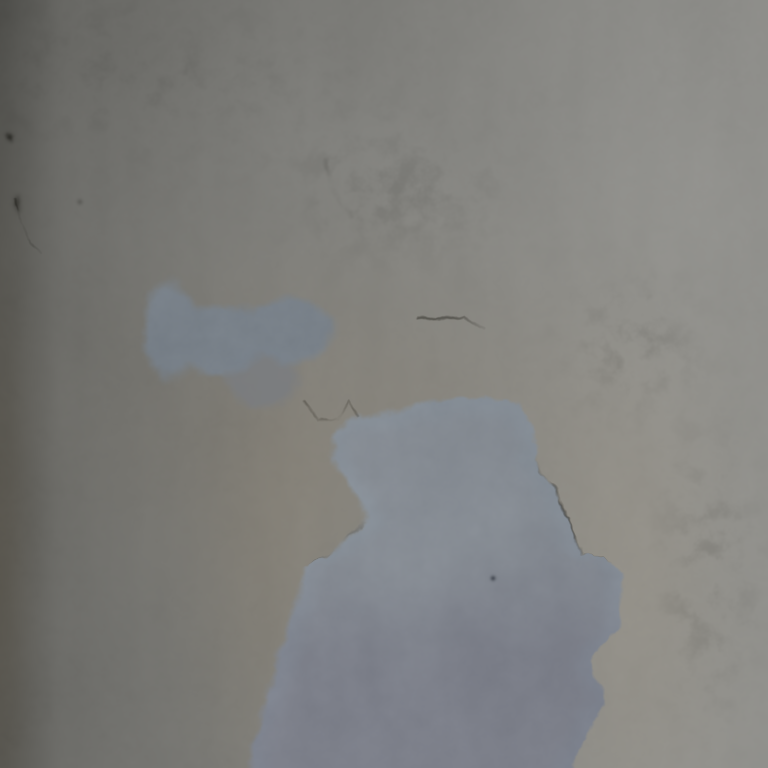
Reproduce this texture procedurally as a Shadertoy shader.

```glsl
// Weathered plaster wall with two peeled blue-grey patches, hairline cracks and smudges.

vec2 hashGradient(vec2 cell) {
    vec2 h = vec2(dot(cell, vec2(127.1, 311.7)), dot(cell, vec2(269.5, 183.3)));
    return 2.0 * fract(sin(h) * 43758.5) - 1.0;
}

float gradientNoise(vec2 p) {
    vec2 i = floor(p), f = fract(p), e = vec2(0, 1);
    vec2 u = f * f * f * (f * (f * 6.0 - 15.0) + 10.0);
    float low = mix(dot(hashGradient(i), f), dot(hashGradient(i + e.yx), f - e.yx), u.x);
    float high = mix(dot(hashGradient(i + e.xy), f - e.xy), dot(hashGradient(i + e.yy), f - e.yy), u.x);
    return mix(low, high, u.y);
}

float fbm(vec2 p) {
    float sum = 0.0, gain = 0.6;
    for (int i = 0; i < 4; i++) {
        sum += gain * gradientNoise(p);
        p = mat2(1.6, 1.2, -1.2, 1.6) * p + 7.3;
        gain *= 0.5;
    }
    return sum;
}

float ramp(float a, float b, float x) { return clamp((x - a) / (b - a), 0.0, 1.0); }

float blob(vec2 p, vec2 center, vec2 radius) {
    vec2 q = (p - center) / radius;
    return exp(-dot(q, q));
}

float ellipse(vec2 p, vec2 center, vec2 radius) {
    return (length((p - center) / radius) - 1.0) * min(radius.x, radius.y);
}

float smoothUnion(float a, float b, float k) {
    float h = max(k - abs(a - b), 0.0) / k;
    return min(a, b) - 0.25 * h * h * k;
}

float segment(vec2 p, vec2 a, vec2 b) {
    vec2 d = b - a;
    return length(p - a - d * clamp(dot(p - a, d) / dot(d, d), 0.0, 1.0));
}

float crack(vec2 p, vec2 a, vec2 b, vec2 c, vec2 d) {
    return min(segment(p, a, b), min(segment(p, b, c), segment(p, c, d)));
}

float stroke(float dist, float width) { return 1.0 - smoothstep(0.0, width, dist); }

// Large patch: stepped sides and a sloping top
float leftSide(float y) {
    return 0.326 + 0.045 * ramp(0.03, 0.173, y) + 0.026 * ramp(0.173, 0.262, y)
        + 0.04 * ramp(0.262, 0.281, y) + 0.036 * ramp(0.281, 0.318, y) - 0.043 * ramp(0.33, 0.405, y)
        + 0.03 * ramp(0.43, 0.46, y);
}

float rightSide(float y) {
    return 0.745 + 0.042 * ramp(0.0, 0.09, y) - 0.015 * ramp(0.1, 0.125, y)
        + 0.038 * ramp(0.14, 0.19, y) - 0.016 * ramp(0.25, 0.271, y)
        - 0.036 * ramp(0.269, 0.28, y) - 0.035 * ramp(0.28, 0.362, y) - 0.026 * ramp(0.362, 0.401, y)
        + 0.006 * ramp(0.401, 0.42, y) - 0.026 * ramp(0.42, 0.473, y);
}

float largePatch(vec2 p) {
    float top = 0.454 + 0.03 * ramp(0.44, 0.6, p.x) - 0.012 * ramp(0.62, 0.69, p.x);
    return max(max(leftSide(p.y) - p.x, p.x - rightSide(p.y)), p.y - top);
}

float smallPatch(vec2 p) {
    float d = ellipse(p, vec2(0.222, 0.568), vec2(0.038, 0.065));
    d = smoothUnion(d, ellipse(p, vec2(0.285, 0.558), vec2(0.06, 0.045)), 0.02);
    return smoothUnion(d, ellipse(p, vec2(0.375, 0.57), vec2(0.062, 0.044)), 0.015);
}

vec3 wallColor(vec2 p) {
    float light = 0.335 + 0.09 * smoothstep(-0.01, 0.09, p.x) + 0.08 * ramp(0.06, 0.4, p.x)
        + 0.06 * smoothstep(0.4, 0.9, p.x) - 0.035 * smoothstep(0.75, 1.05, p.y) * (1.0 - 0.6 * p.x);
    float warmth = blob(p, vec2(0.48, 0.44), vec2(0.3, 0.2)) + blob(p, vec2(0.82, 0.2), vec2(0.12, 0.3))
        + blob(p, vec2(0.36, 0.2), vec2(0.1, 0.25)) + blob(p, vec2(0.0, 0.25), vec2(0.04, 0.4));
    return light + vec3(0.004, 0.003, -0.012) + warmth * vec3(0.014, 0.004, -0.01);
}

void mainImage(out vec4 fragColor, in vec2 fragCoord) {
    vec2 p = fragCoord / iResolution.xy;
    float broad = fbm(p * 5.0), fine = fbm(p * 26.0 + 3.0), grain = fbm(p * 70.0);
    vec2 wobble = vec2(fbm(p * 30.0), fbm(p * 30.0 + 19.0));
    vec2 q = p + 0.016 * wobble, r = p + 0.008 * wobble;

    // Wall tone and clustered smudges
    float streak = gradientNoise(p * vec2(34, 7));
    vec3 color = wallColor(p) + 0.025 * broad + 0.012 * fine + 0.008 * streak + 0.012 * grain;
    float zone = blob(p, vec2(0.82, 0.55), vec2(0.08)) + blob(p, vec2(0.92, 0.25), vec2(0.06, 0.16))
        + 0.8 * blob(p, vec2(0.52, 0.75), vec2(0.13, 0.08)) + 0.5 * blob(p, vec2(0.2, 0.9), vec2(0.25, 0.1));
    color -= 0.055 * (zone + 0.15) * smoothstep(-0.1, 0.4, fine + 0.4 * broad + 0.3 * grain);

    // Small patch with a faint grey lower lobe
    float lobe = ellipse(q, vec2(0.342, 0.507), vec2(0.05, 0.042));
    color = mix(color, vec3(0.475, 0.488, 0.507), 0.75 * (1.0 - smoothstep(-0.012, 0.005, lobe)));
    vec3 smallTint = vec3(0.472, 0.508, 0.547) + 0.03 * broad + 0.025 * fine + 0.012 * grain;
    color = mix(color, smallTint, 0.9 * (1.0 - smoothstep(-0.01, 0.005, smallPatch(q))));

    // Large patch: bluer above, greyer below, paler at its rim
    float large = largePatch(q);
    vec3 largeTint = mix(vec3(0.488, 0.5, 0.54), vec3(0.522, 0.545, 0.574), smoothstep(0.08, 0.36, p.y + 0.15 * broad));
    largeTint += 0.04 * broad + 0.02 * fine + 0.01 * (streak + grain) + vec3(0.004, 0.013, 0.018) * smoothstep(-0.04, 0.0, large);
    float softness = mix(0.008, 0.004, smoothstep(0.5, 0.65, p.x));
    color = mix(color, largeTint, 1.0 - smoothstep(-softness, 0.6 * softness, large));

    // Shadowed lips along the broken rim
    float lip = step(0.6, p.x) * smoothstep(0.265, 0.28, p.y) * (1.0 - smoothstep(0.39, 0.41, p.y));
    lip += 0.4 * step(p.x, 0.5) * smoothstep(0.262, 0.275, p.y) * (1.0 - smoothstep(0.31, 0.325, p.y));
    float wear = smoothstep(-0.35, 0.2, fine);
    color -= 0.2 * lip * wear * stroke(abs(large), 0.004);

    // Hairline cracks and scratches
    float upper = crack(r, vec2(0.544, 0.586), vec2(0.568, 0.583), vec2(0.605, 0.588), vec2(0.63, 0.572));
    float joint = crack(r, vec2(0.395, 0.478), vec2(0.415, 0.452), vec2(0.441, 0.454), vec2(0.455, 0.477));
    joint = min(joint, segment(r, vec2(0.455, 0.477), vec2(0.465, 0.458)));
    float edge = crack(r, vec2(0.02, 0.738), vec2(0.028, 0.71), vec2(0.038, 0.685), vec2(0.052, 0.67));
    float crease = crack(r, vec2(0.425, 0.79), vec2(0.432, 0.755), vec2(0.445, 0.735), vec2(0.458, 0.718));
    color -= 0.18 * stroke(upper, 0.003) * (1.0 - 0.8 * ramp(0.59, 0.63, p.x));
    color -= wear * (0.12 * stroke(joint, 0.003) + 0.07 * stroke(edge, 0.003) + 0.04 * stroke(crease, 0.007));

    // Pits
    color -= 0.15 * blob(r, vec2(0.012, 0.822), vec2(0.005)) + 0.12 * blob(r, vec2(0.023, 0.733), vec2(0.005, 0.009));
    color -= 0.2 * blob(p, vec2(0.642, 0.247), vec2(0.0035)) + 0.07 * blob(p, vec2(0.104, 0.737), vec2(0.004));
    fragColor = vec4(color, 1);
}
```
